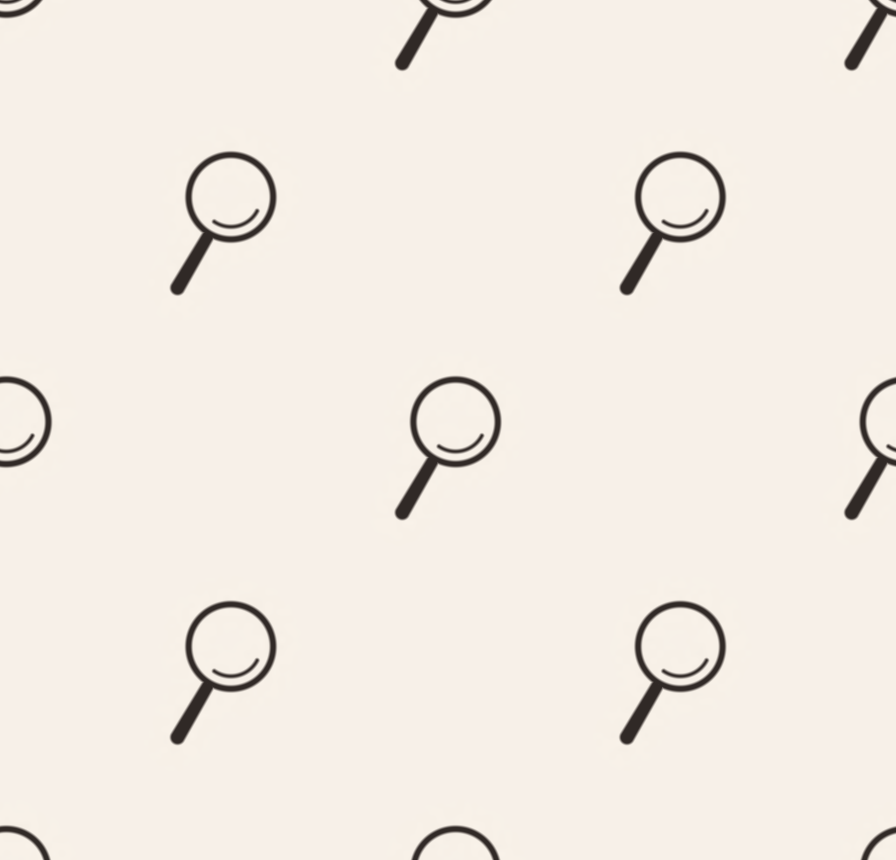
Write a WebGL 2 fragment shader that draws this pattern.

```glsl
#version 300 es
precision highp float;

uniform vec2 u_resolution;
out vec4 fragColor;

// Lengths are fractions of the canvas height.
const vec3 PAPER = vec3(0.970, 0.943, 0.908);
const vec3 INK = vec3(0.190, 0.160, 0.150);
const float PERIOD = 0.5226;
const vec2 LENS_CENTER = vec2(0.5298, 0.5095);
const float RIM_RADIUS = 0.0491;
const float RIM_HALF_WIDTH = 0.0036;
const vec2 HANDLE_TOP = vec2(-0.0268, -0.0455);
const vec2 HANDLE_END = vec2(-0.0620, -0.1055);
const float HANDLE_HALF_WIDTH = 0.0083;
const float HANDLE_TAPER = 0.0012;
const float GLINT_RADIUS = 0.0345;
const float GLINT_HALF_WIDTH = 0.0021;
const float GLINT_ANGLE = -1.326;
const float GLINT_HALF_SPAN = 0.84;
const float EDGE_SOFTNESS = 0.0021;
const float SPECK_SIZE = 0.008;
const float SPECK_STRENGTH = 0.012;
const float SPECK_REACH = 0.035;

float hash(vec2 p) {
    vec3 q = fract(vec3(p.xyx) * 0.1031);
    q += dot(q, q.yzx + 33.33);
    return fract((q.x + q.y) * q.z);
}

float valueNoise(vec2 p) {
    vec2 i = floor(p);
    vec2 f = fract(p);
    f = f * f * (3.0 - 2.0 * f);
    float low = mix(hash(i), hash(i + vec2(1.0, 0.0)), f.x);
    float high = mix(hash(i + vec2(0.0, 1.0)), hash(i + vec2(1.0)), f.x);
    return mix(low, high, f.y);
}

// Rounded bar, slightly narrower where it meets the rim.
float handleDistance(vec2 p) {
    vec2 axis = HANDLE_END - HANDLE_TOP;
    vec2 rel = p - HANDLE_TOP;
    float t = clamp(dot(rel, axis) / dot(axis, axis), 0.0, 1.0);
    return length(rel - axis * t) - HANDLE_HALF_WIDTH + HANDLE_TAPER * (1.0 - t);
}

// Arc with round ends, symmetric about GLINT_ANGLE.
float glintDistance(vec2 p) {
    vec2 dir = vec2(cos(GLINT_ANGLE), sin(GLINT_ANGLE));
    vec2 q = vec2(dot(p, dir), abs(dot(p, vec2(-dir.y, dir.x))));
    float angle = clamp(atan(q.y, q.x), 0.0, GLINT_HALF_SPAN);
    return length(q - GLINT_RADIUS * vec2(cos(angle), sin(angle))) - GLINT_HALF_WIDTH;
}

float magnifierDistance(vec2 p) {
    float rim = abs(length(p) - RIM_RADIUS) - RIM_HALF_WIDTH;
    // The handle stays outside the lens opening.
    float handle = max(handleDistance(p), RIM_RADIUS - length(p));
    return min(min(rim, handle), glintDistance(p));
}

vec2 repeatCell(vec2 p) {
    return (fract(p / PERIOD + 0.5) - 0.5) * PERIOD;
}

void main() {
    vec2 uv = gl_FragCoord.xy / u_resolution.y;

    // Two square lattices, offset by half a period, form the staggered rows.
    float d = 1.0;
    for (int i = 0; i < 2; i++) {
        vec2 offset = vec2(0.5 * PERIOD * float(i));
        d = min(d, magnifierDistance(repeatCell(uv - LENS_CENTER - offset)));
    }

    // Faint mottling of the paper around each motif.
    float speck = valueNoise(uv / SPECK_SIZE) - 0.5;
    float nearMotif = 1.0 - smoothstep(0.0, SPECK_REACH, d);
    vec3 color = PAPER + speck * SPECK_STRENGTH * nearMotif;

    float edge = max(EDGE_SOFTNESS, 0.75 / u_resolution.y);
    color = mix(INK, color, smoothstep(-edge, edge, d));
    fragColor = vec4(color, 1.0);
}
```
